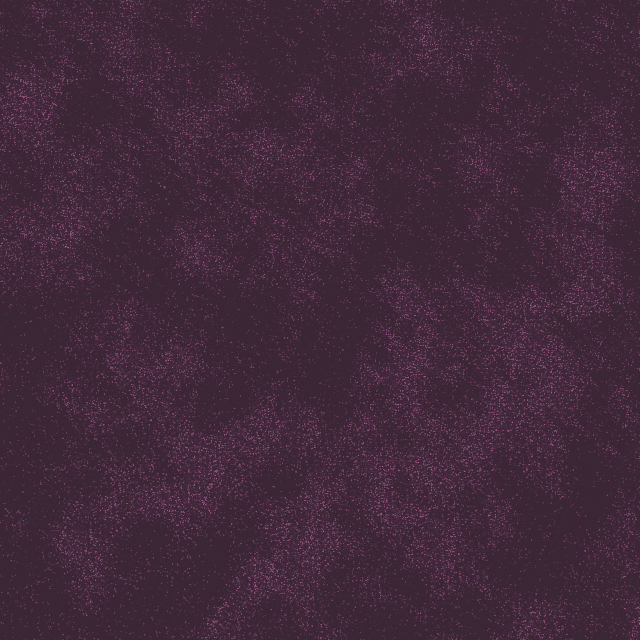
A WebGL 1 fragment shader for this texture:

```glsl
precision highp float;
// Dark plum surface dusted with fine pink specks that gather in small ragged patches.

uniform vec2 u_resolution;

const vec3 PLUM = vec3(0.23, 0.15, 0.208);
const vec3 PLUM_TINT = vec3(0.25, 0.147, 0.222);
const vec3 PINK = vec3(0.68, 0.38, 0.59);
const float GRAINS = 480.0;      // speck cells across the canvas
const float CLOUD_SCALE = 10.0;  // largest patches across the canvas

float hash(vec2 p) {
  return fract(sin(dot(p, vec2(127.1, 311.7))) * 43758.5453);
}

float valueNoise(vec2 p) {
  vec2 cell = floor(p);
  vec2 f = fract(p);
  f = f * f * (3.0 - 2.0 * f);
  float low = mix(hash(cell), hash(cell + vec2(1.0, 0.0)), f.x);
  float high = mix(hash(cell + vec2(0.0, 1.0)), hash(cell + vec2(1.0)), f.x);
  return mix(low, high, f.y);
}

// Layered noise, turned at each octave to hide the lattice
float clouds(vec2 p) {
  float sum = 0.0;
  float total = 0.0;
  float weight = 1.0;
  for (int i = 0; i < 5; i++) {
    sum += weight * valueNoise(p);
    total += weight;
    p = mat2(1.6, 1.2, -1.2, 1.6) * p + 17.3;
    weight *= 0.7;
  }
  return sum / total;
}

// Brightest jittered speck covering p; chance is the share of filled cells
float specks(vec2 p, float chance, float pixel) {
  vec2 home = floor(p);
  float brightest = 0.0;
  for (int y = -1; y <= 1; y++) {
    for (int x = -1; x <= 1; x++) {
      vec2 cell = home + vec2(float(x), float(y));
      vec2 center = cell + vec2(hash(cell + 19.7), hash(cell + 53.1));
      float radius = mix(0.4, 0.62, hash(cell + 71.9));
      float cover = 1.0 - smoothstep(radius - 0.4 * pixel, radius + 0.4 * pixel,
                                     distance(p, center));
      float filled = step(hash(cell + 7.3), chance);
      float strength = mix(0.05, 1.0, pow(hash(cell + 91.3), 3.5));
      brightest = max(brightest, filled * cover * strength);
    }
  }
  return brightest;
}

void main() {
  vec2 uv = gl_FragCoord.xy / u_resolution.y;
  float density = smoothstep(0.35, 0.74, clouds(uv * CLOUD_SCALE + 3.7));
  float chance = 0.1 + 0.6 * density;
  float dust = specks(uv * GRAINS, chance, GRAINS / u_resolution.y);

  vec3 ground = mix(PLUM, PLUM_TINT, 0.5 * density);
  gl_FragColor = vec4(mix(ground, PINK, dust * mix(0.6, 1.0, density)), 1.0);
}
```
